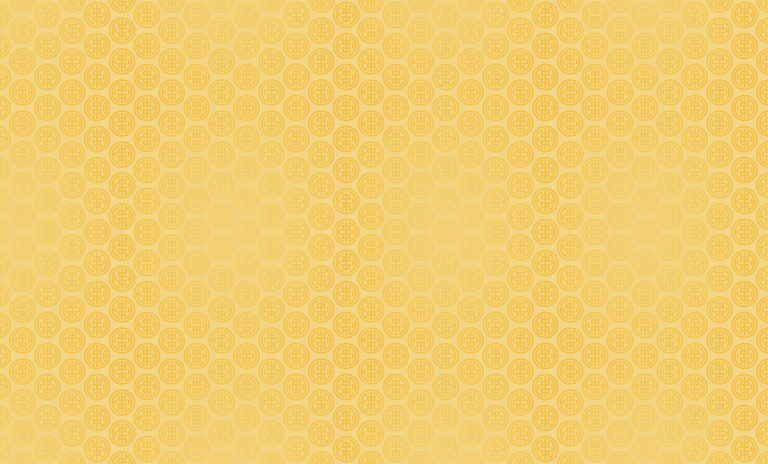
This pattern is drawn by a WebGL 2 fragment shader. Its source:

```glsl
#version 300 es
precision highp float;
// Golden brocade: staggered columns of ringed lattice medallions on pale cream.
// Each medallion is mirrored from one quadrant of rings and bars, and its gold
// deepens towards narrow upright crests and broad level bands.

uniform vec2 u_resolution;
out vec4 fragColor;

const vec2 PITCH = vec2(24.9, 31.0); // cell size; the canvas is 768 units wide

float box(vec2 p, vec2 center, vec2 halfSize) {
  vec2 d = abs(p - center) - halfSize;
  return length(max(d, 0.0)) + min(max(d.x, d.y), 0.0);
}

// Signed distance to one medallion of radius 1
float medallion(vec2 p) {
  vec2 a = abs(p);
  float r = length(p);
  float d = abs(r - 0.93) - 0.065;

  // Inner ring, cut open at the top and bottom
  float arcs = max(abs(r - 0.72) - 0.07, 0.16 - a.x);
  d = min(d, arcs);

  // Central stem, paired uprights and crossbars
  d = min(d, box(a, vec2(0.0), vec2(0.07, 0.82)));
  d = min(d, box(a, vec2(0.25, 0.30), vec2(0.07, 0.24)));
  d = min(d, box(a, vec2(0.0, 0.15), vec2(0.36, 0.06)));
  d = min(d, box(a, vec2(0.0, 0.42), vec2(0.25, 0.06)));

  // Side brackets joined to the inner ring
  d = min(d, box(a, vec2(0.49, 0.0), vec2(0.06, 0.22)));
  d = min(d, box(a, vec2(0.58, 0.0), vec2(0.12, 0.06)));
  return d;
}

// Nearest medallion in the staggered lattice
float pattern(vec2 p) {
  p.x += 2.5;
  float column = floor(p.x / PITCH.x + 0.5);
  float shift = 15.0 + 0.5 * PITCH.y * mod(column, 2.0);
  vec2 local = vec2(p.x - column * PITCH.x,
                    mod(p.y - shift + 0.5 * PITCH.y, PITCH.y) - 0.5 * PITCH.y);
  // Neighbouring columns overlap in width, so test both sides too
  vec2 side = vec2(abs(local.x) - PITCH.x, abs(local.y) - 0.5 * PITCH.y);
  if (length(side) < length(local)) local = side;
  return medallion(local / 13.4) * 13.4;
}

void main() {
  float unit = 768.0 / u_resolution.x;
  vec2 pos = vec2(gl_FragCoord.x, u_resolution.y - gl_FragCoord.y) * unit;

  // Average nine smoothed samples so that the fine bars stay clean
  float ink = 0.0;
  float edge = unit / 3.0;
  for (int j = -1; j <= 1; j++) {
    for (int i = -1; i <= 1; i++) {
      float d = pattern(pos + vec2(i, j) * edge);
      ink += clamp(0.5 - d / edge, 0.0, 1.0) / 9.0;
    }
  }

  // Sharp upright crests, slightly uneven in spacing, and soft level bands
  float crest = 122.0 + 12.0 * sin((pos.x - 122.0) * 0.0074);
  float upright = 1.0 - abs(sin(3.14159 * (pos.x - crest) / 212.5));
  float level = pow(0.5 + 0.5 * cos(6.28318 * (pos.y - 95.0) / 257.0), 1.4);
  float depth = 1.0 - (1.0 - 0.9 * upright) * (1.0 - 0.65 * level);

  vec3 cream = mix(vec3(0.95, 0.825, 0.495), vec3(0.95, 0.84, 0.535), depth);
  vec3 gold = mix(vec3(0.95, 0.81, 0.42), vec3(0.955, 0.75, 0.27), depth);
  fragColor = vec4(mix(cream, gold, ink), 1.0);
}
```
